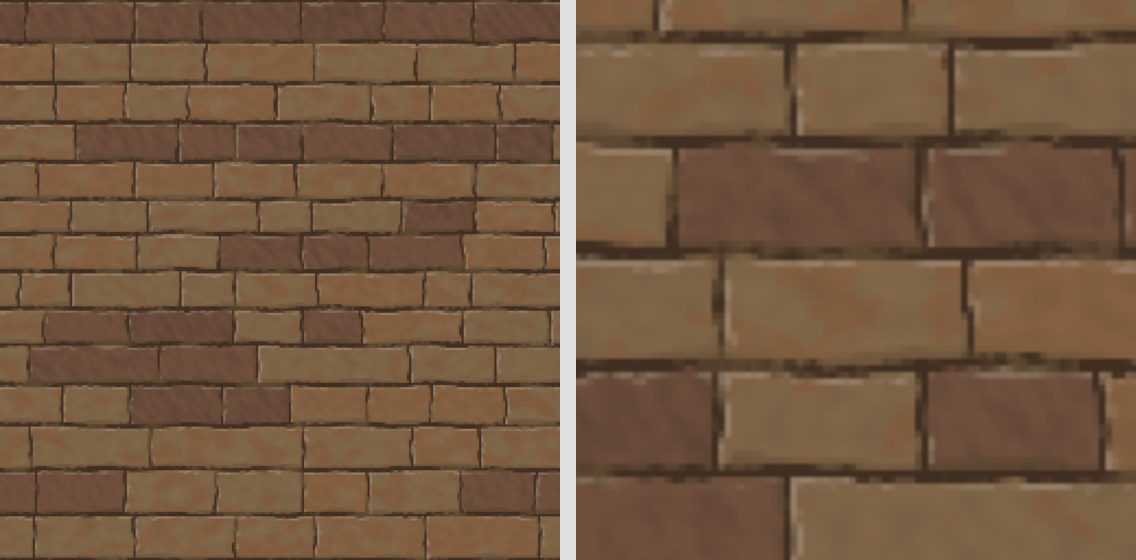
Left: the whole. Right: its middle third, enlarged.
Write a WebGL 2 fragment shader that draws this texture.

```glsl
#version 300 es
precision highp float;
// Weathered brick wall: uneven courses of bricks with random widths, dark
// ragged joints, chipped light top and left edges, and some red-brown bricks.
// Painted on a coarse texel grid and blended softly between the texels.

#define COURSES 14
#define TEXELS 256.0
#define BED_HALF 0.0036      // half thickness of horizontal joints
#define HEAD_HALF 0.0024     // half thickness of vertical joints
#define RIM 0.0045           // width of the light rim
#define SOFT 0.0012
#define WOBBLE 0.0055
#define WIDTH_JITTER 0.48
#define RED_GROUPS 0.30
#define PI 3.14159

uniform vec2 u_resolution;
out vec4 outColor;

const vec3 MORTAR_DARK = vec3(0.25, 0.18, 0.13);
const vec3 MORTAR_WORN = vec3(0.36, 0.28, 0.19);
const vec3 OLIVE = vec3(0.50, 0.40, 0.285);
const vec3 RUST = vec3(0.50, 0.36, 0.245);
const vec3 RED_BROWN = vec3(0.44, 0.315, 0.24);
const vec3 RED_DEEP = vec3(0.37, 0.265, 0.205);
const vec3 SHADE = vec3(0.41, 0.315, 0.22);
const vec3 LIGHT = vec3(0.60, 0.51, 0.42);

float hash(vec2 p, float seed) {
  uvec3 q = uvec3(p, seed);
  uint h = q.x * 1597u + q.y * 51749u + q.z * 3943u + 12345u;
  h = (h ^ (h >> 15)) * 0x2c1b3c6du;
  h = (h ^ (h >> 12)) * 0x297a2d39u;
  return float((h ^ (h >> 15)) >> 8) / 16777216.0;
}

float corner(vec2 cell, vec2 offset, vec2 f, vec2 cells, float seed) {
  float a = 2.0 * PI * hash(mod(cell + offset, cells), seed);
  return dot(vec2(cos(a), sin(a)), f - offset);
}

// Gradient noise that wraps over the canvas, about -0.7 to 0.7
float noise(vec2 uv, vec2 cells, float seed) {
  vec2 p = uv * cells, i = floor(p), f = p - i;
  vec2 w = f * f * f * (f * (f * 6.0 - 15.0) + 10.0);
  float low = mix(corner(i, vec2(0), f, cells, seed),
                  corner(i, vec2(1, 0), f, cells, seed), w.x);
  float high = mix(corner(i, vec2(0, 1), f, cells, seed),
                   corner(i, vec2(1), f, cells, seed), w.x);
  return mix(low, high, w.y);
}

// Height of the joint below course k; lower courses are a little taller
float courseEdge(int k) {
  float t = float(k) / float(COURSES);
  float jitter = hash(vec2(k, 3), 1.0) - 0.5;
  return t + sin(PI * t) * (0.017 + 0.008 * jitter) + 0.0155 * sin(2.0 * PI * t);
}

// Position of joint j in a course, in units of the mean brick width
float headJoint(float j, float count, float course) {
  return j + WIDTH_JITTER * hash(vec2(mod(j, count), course), 2.0);
}

vec3 wall(vec2 uv) {
  float grain = noise(uv, vec2(96), 3.0);
  float chips = noise(uv, vec2(52, 60), 4.0);
  float patches = noise(uv, vec2(22, 30), 5.0);
  vec2 bend = vec2(noise(uv, vec2(15, 28), 6.0), noise(uv, vec2(11, 14), 7.0));
  vec2 p = fract(uv + WOBBLE * bend + 0.0022 * vec2(chips, grain));

  // Course, then brick within it
  int course = 0;
  for (int k = 1; k < COURSES; k++) if (p.y >= courseEdge(k)) course = k;
  float row = float(course);
  float count = 5.0 + floor(2.99 * sqrt(hash(vec2(row, 9), 8.0)));
  float x = fract(p.x + hash(vec2(row, 5), 9.0)) * count;
  float j = floor(x);
  if (x < headJoint(j, count, row)) j -= 1.0;
  vec2 id = vec2(mod(j, count), row);

  float left = (x - headJoint(j, count, row)) / count;
  float right = (headJoint(j + 1.0, count, row) - x) / count;
  float bottom = p.y - courseEdge(course);
  float top = courseEdge(course + 1) - p.y;

  // Brick face: tan blotches, or darker mottled red-brown in small groups
  float tone = hash(id, 10.0) - 0.5;
  float blotch = patches + 0.45 * chips + 0.25 * grain + 0.75 * tone;
  vec3 face = mix(OLIVE, RUST, smoothstep(-0.22, 0.25, blotch));
  face *= 1.0 + 0.05 * tone + 0.07 * chips;
  float isRed = step(hash(vec2(floor(id.x / 3.0), row), 11.0), RED_GROUPS)
              * step(hash(id, 12.0), 0.75);
  float streak = noise(uv + vec2(0.0, uv.x), vec2(40, 44), 13.0);
  float depth = 0.35 + 0.6 * (hash(id, 14.0) - 0.5) + 0.8 * streak + 0.4 * grain;
  face = mix(face, mix(RED_BROWN, RED_DEEP, clamp(depth, 0.0, 1.0)), isRed);

  // Worn shade along the bottom and right, broken light on the top and left
  float under = min(bottom - BED_HALF, right - HEAD_HALF + 0.003);
  float shade = 1.0 - smoothstep(0.001, 0.007, under + 0.008 * patches);
  face = mix(face, SHADE * (1.0 - 0.16 * isRed), 0.7 * shade);
  float topRim = 1.0 - smoothstep(RIM - SOFT, RIM + SOFT, top - BED_HALF + 0.004 * chips);
  float leftRim = 1.0 - smoothstep(RIM - SOFT, RIM + SOFT, left - HEAD_HALF + 0.004 * grain);
  topRim *= smoothstep(-0.25, 0.2, patches + 0.4 * grain);
  leftRim *= smoothstep(-0.15, 0.25, chips + 0.6 * (hash(id, 15.0) - 0.5));
  face = mix(face, LIGHT * (1.0 - 0.12 * isRed), 0.85 * max(topRim, leftRim));

  // Ragged joints, worn to a lighter brown in places
  float bed = min(bottom, top) - BED_HALF * (1.0 + 0.6 * patches);
  float head = min(left, right) - HEAD_HALF * (1.0 + 0.7 * chips);
  float joint = 1.0 - smoothstep(-SOFT, SOFT, min(bed, head));
  float worn = smoothstep(0.0, 0.3, noise(uv, vec2(13, 24), 16.0) + 0.35 * grain);
  return mix(face, mix(MORTAR_DARK, MORTAR_WORN, worn), joint);
}

void main() {
  vec2 grid = gl_FragCoord.xy / u_resolution * TEXELS - 0.5;
  vec2 cell = floor(grid);
  vec2 blend = smoothstep(0.1, 0.9, grid - cell);
  vec3 color = vec3(0);
  for (int n = 0; n < 4; n++) {
    vec2 o = vec2(n & 1, n >> 1);
    vec2 w = mix(1.0 - blend, blend, o);
    color += w.x * w.y * wall(fract((cell + o + 0.5) / TEXELS));
  }
  outColor = vec4(color, 1.0);
}
```
